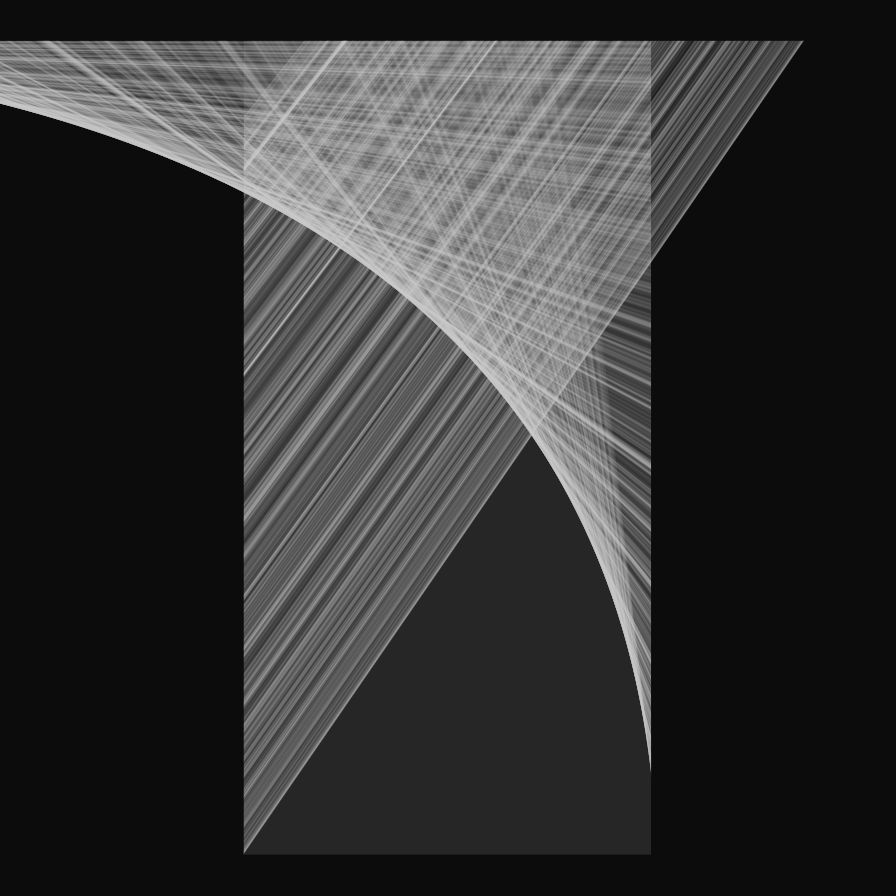
Reproduce this background procedurally as a Shadertoy shader.

```glsl
float hash(float n) {
    return fract(sin(n * 127.1 + 3.7) * 43758.5);
}

// One-dimensional gradient noise, about -1 to 1
float gradientNoise(float x) {
    float cell = floor(x), f = x - cell;
    float left = (hash(cell) * 2.0 - 1.0) * f;
    float right = (hash(cell + 1.0) * 2.0 - 1.0) * (f - 1.0);
    return 2.0 * mix(left, right, f * f * f * (f * (f * 6.0 - 15.0) + 10.0));
}

// Uneven ray strength; octaves finer than the footprint fade out
float streaks(float ray, float footprint, float seed) {
    float sum = 0.0, frequency = 34.0;
    for (int i = 0; i < 4; i++) {
        float visible = 1.0 - smoothstep(0.35, 1.0, frequency * footprint);
        sum += visible * gradientNoise(ray * frequency + seed + float(i) * 37.3);
        frequency *= 1.9;
    }
    return exp(0.9 * sum);
}

// Coverage of the positive side of a signed distance
float inside(float d, float pixel) {
    return clamp(d / pixel + 0.5, 0.0, 1.0);
}

// Optical depth of one tangent ray of the curved envelope
float tangentRay(float t, float root, float pixel) {
    float density = length(vec2(1.0 - t, 1.458 * t + 0.113)) / root;
    float footprint = density * pixel;
    float valid = inside(t, footprint) * inside(1.0 - t, footprint);
    return valid * 0.2 * min(density, 9.0) * streaks(t, footprint, 11.0);
}

void mainImage(out vec4 fragColor, in vec2 fragCoord) {
    vec2 p = fragCoord / iResolution.xy;
    float pixel = 1.0 / iResolution.y;

    // Half planes that bound the slab and the rays
    float belowTop = inside(0.9544 - p.y, pixel);
    float rightOfSlabStart = inside(p.x - 0.2721, pixel);
    float leftOfSlabEnd = inside(0.7266 - p.x, pixel);

    // Dark ground and slab
    float slab = belowTop * rightOfSlabStart * leftOfSlabEnd * inside(p.y - 0.0462, pixel);
    float shade = mix(0.047, 0.15, slab);

    // Nearly parallel bundle leaving the left side of the slab
    float run = p.x - 0.2721;
    float spread = 0.823 - 0.2 * run;
    float ray = (p.y - 0.0469 - 1.452 * run) / spread;
    float footprint = 1.76 / spread * pixel;
    float bundle = inside(ray, footprint) * inside(1.0 - ray, footprint);
    float depth = 0.4 * bundle * rightOfSlabStart * belowTop * streaks(ray, footprint, 211.0);

    // Two rays through each point, both tangent to a parabolic envelope
    float u = 0.7266 - p.x;
    float h = (0.9544 - p.y) / 0.8164;
    float b = 1.1902 * (h - 1.0) - u;
    float c = 0.0924 * (h - 1.0) + u;
    float discriminant = b * b - 5.1304 * c;
    float envelope = inside(discriminant, max(fwidth(discriminant), 1e-5));
    float root = sqrt(max(discriminant, 1e-4));
    float fan = tangentRay((-b - root) / 2.5652, root, pixel)
              + tangentRay((-b + root) / 2.5652, root, pixel);
    depth += fan * belowTop * leftOfSlabEnd * envelope;

    // Rays build up toward pale grey
    shade = mix(0.79, shade, exp(-depth));
    fragColor = vec4(vec3(shade), 1.0);
}
```
